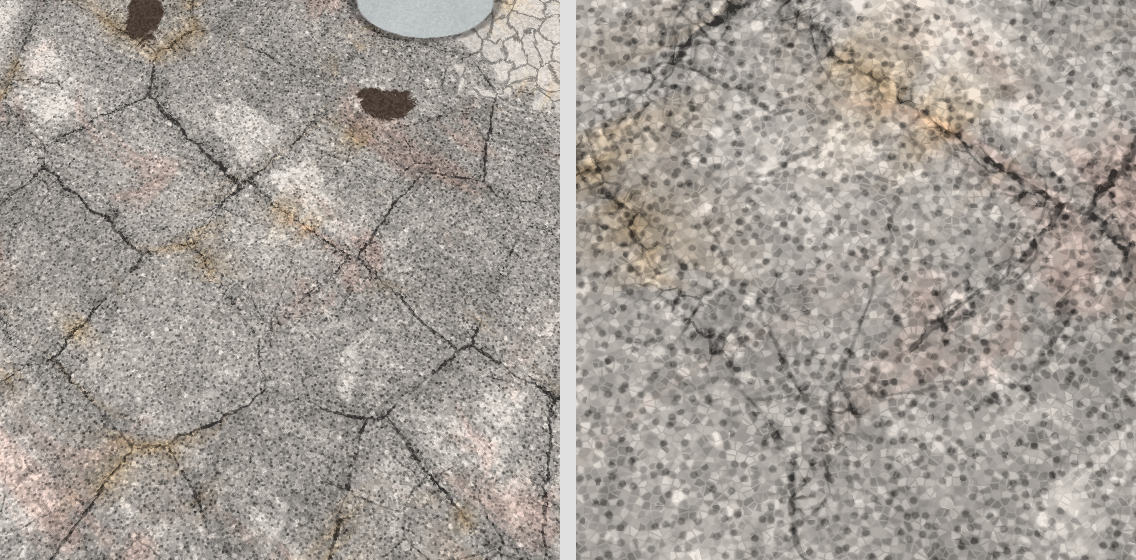
Left: the whole. Right: its middle third, enlarged.
A Shadertoy shader for this texture:

```glsl
#define SLAB_SCALE 3.2
#define GRAIN_SCALE 180.0
#define BASE_TONE 0.635
#define GRAIN_CONTRAST 0.28
#define PIT_DEPTH 0.19
#define WEAR_LIFT 0.18
#define CRACK_DEPTH 0.27
#define STONE_TINT vec3(1.03, 1.0, 0.967)
#define OCHRE_TINT vec3(1.05, 0.95, 0.80)
#define PINK_TINT vec3(1.06, 0.98, 0.96)
#define WET_COLOR vec3(0.27, 0.22, 0.19)
#define COVER_COLOR vec3(0.74, 0.76, 0.76)

vec2 hash2(vec2 p) {
    vec3 q = fract(p.xyx * vec3(0.1031, 0.1030, 0.0973));
    q += dot(q, q.yzx + 33.33);
    return fract((q.xx + q.yz) * q.zy);
}

// x: distance to the seed, y: distance to the border, z: random value of the cell
vec3 cellular(vec2 p, float jitter) {
    vec2 base = floor(p), id = base;
    vec2 first = vec2(8.0), second = vec2(9.0);
    for (int y = -1; y <= 1; y++)
    for (int x = -1; x <= 1; x++) {
        vec2 cell = base + vec2(x, y);
        vec2 d = cell + 0.5 + jitter * (hash2(cell) - 0.5) - p;
        if (dot(d, d) < dot(first, first)) {
            second = first;
            first = d;
            id = cell;
        } else if (dot(d, d) < dot(second, second)) {
            second = d;
        }
    }
    float border = dot(0.5 * (first + second), normalize(second - first));
    return vec3(length(first), border, hash2(id + 71.0).x);
}

// Layered, folded sines, roughly -1 to 1
float waves(vec2 p) {
    float sum = 0.0, amp = 0.6;
    for (int i = 0; i < 5; i++) {
        p += 0.9 * sin(p.yx * 1.1 + float(i) * 1.7);
        sum += amp * sin(p.x) * cos(p.y);
        p = mat2(1.5, 1.1, -1.1, 1.5) * p;
        amp *= 0.62;
    }
    return sum;
}

float blob(vec2 p, vec2 center, vec2 radius, float rough) {
    return 1.0 - smoothstep(0.85, 1.1, length((p - center) / radius) + rough);
}

void mainImage(out vec4 fragColor, in vec2 fragCoord) {
    vec2 uv = fragCoord / iResolution.xy;
    vec2 ground = vec2((uv.x - 0.5) * (1.0 + 0.45 * uv.y), uv.y * (1.0 + 0.35 * uv.y));
    float broad = waves(ground * 5.0 + 2.0);
    float mottle = waves(ground * 24.0);
    float ragged = waves(ground * 42.0 + 7.0);

    // Slabs and their joints
    vec2 bent = ground + 0.009 * vec2(mottle, waves(ground * 30.0 + 9.0));
    vec3 slab = cellular(mat2(0.64, -0.77, 0.77, 0.64) * bent * SLAB_SCALE + 4.0, 0.6);
    float joint = slab.y / SLAB_SCALE;
    float gape = smoothstep(-0.35, 0.4, waves(ground * 9.0 + 3.0));

    // Grit, pits and pale chips
    vec3 grit = cellular(ground * GRAIN_SCALE, 1.0);
    vec3 gravel = cellular(ground * GRAIN_SCALE * 0.47 + 13.0, 1.0);
    vec3 pit = cellular(ground * GRAIN_SCALE * 0.62 + 31.0, 1.0);
    vec3 chip = cellular(ground * GRAIN_SCALE * 0.34 + 57.0, 1.0);
    float tone = BASE_TONE + 0.05 * broad + 0.06 * mottle + 0.07 * (slab.z - 0.5);
    tone += GRAIN_CONTRAST * (grit.z - 0.5) * smoothstep(0.0, 0.2, grit.y);
    tone += 0.14 * (gravel.z - 0.5) * smoothstep(0.0, 0.2, gravel.y);
    tone -= PIT_DEPTH * step(0.58, pit.z) * (1.0 - smoothstep(0.18, 0.42, pit.x));
    tone += 0.15 * step(0.9, chip.z) * (1.0 - smoothstep(0.2, 0.4, chip.x));

    // Pale worn faces and fine grooves
    float wear = smoothstep(0.2, 0.75, waves(ground * 6.0 + 11.0) + 0.4 * ragged);
    wear *= smoothstep(0.01, 0.06, joint);
    tone += WEAR_LIFT * wear;
    float grooved = smoothstep(0.55, 0.75, uv.y) * step(0.45, slab.z);
    tone += 0.04 * grooved * sin(dot(uv, vec2(170.0, 460.0)) + 2.0 * mottle);

    // Rubble along the joints
    vec3 rubble = cellular(bent * 62.0, 0.9);
    float loose = exp(-joint / 0.025) * smoothstep(0.0, 0.5, broad + 0.5 * ragged);
    float stones = 0.2 * (rubble.z - 0.4) - 0.22 * (1.0 - smoothstep(0.03, 0.16, rubble.y));
    tone += loose * stones - 0.07 * exp(-joint / 0.02) * (0.7 + 0.6 * ragged);

    // Open joints and hairline cracks
    float width = 0.0004 + 0.0022 * gape * (0.7 + 0.5 * ragged);
    tone -= CRACK_DEPTH * (0.25 + 0.75 * gape) * (1.0 - smoothstep(width, width + 0.0025, joint));
    float hairline = cellular(bent * 8.0 + 21.0, 1.0).y / 8.0;
    float crazing = smoothstep(0.1, 0.4, waves(ground * 7.0 + 40.0));
    tone -= 0.17 * crazing * (1.0 - smoothstep(0.0005, 0.003, hairline));

    // Crazed pale corner
    vec3 flake = cellular(uv * 27.0 + 0.25 * vec2(mottle, ragged), 1.0);
    float corner = blob(uv, vec2(0.98, 0.98), vec2(0.2, 0.17), 0.35 * mottle);
    float flakeTone = 0.80 + 0.07 * flake.z + 0.12 * (grit.z - 0.5);
    flakeTone -= 0.3 * (1.0 - smoothstep(0.02, 0.1, flake.y));
    tone = mix(tone, flakeTone, 0.9 * corner);

    // Stone colour with ochre and pink stains
    vec3 color = clamp(tone, 0.2, 0.92) * STONE_TINT;
    float ochre = exp(-joint / 0.03) * smoothstep(0.2, 0.7, waves(ground * 6.0 + 20.0));
    color *= mix(vec3(1.0), OCHRE_TINT, ochre);
    color *= mix(vec3(1.0), PINK_TINT, smoothstep(0.2, 0.9, waves(ground * 8.0 + 33.0)));

    // Wet hollows
    float rough = 0.5 * mottle + 0.25 * ragged;
    float wet = max(blob(uv, vec2(0.70, 0.81), vec2(0.06, 0.03), rough),
                    blob(uv, vec2(0.255, 0.97), vec2(0.03, 0.05), rough));
    color = mix(color, WET_COLOR + 0.08 * (grit.z - 0.5), 0.92 * wet);

    // Smooth round cover with a dark rim
    float disc = length((uv - vec2(0.76, 1.0)) / vec2(0.125, 0.07)) + 0.02 * mottle;
    color *= 1.0 - 0.35 * (1.0 - smoothstep(0.03, 0.12, abs(disc - 1.02)));
    vec3 cover = COVER_COLOR + 0.02 * mottle + 0.05 * (grit.z - 0.5);
    color = mix(cover, color, smoothstep(0.95, 1.0, disc));

    fragColor = vec4(color, 1.0);
}
```
